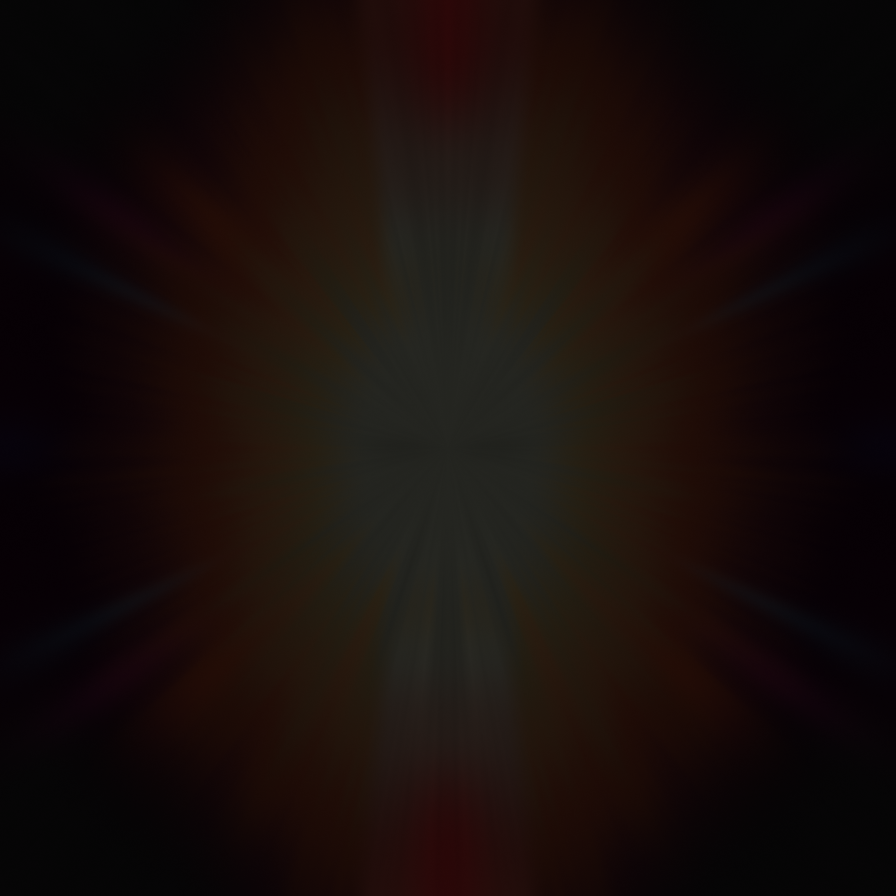
This background is drawn by a Shadertoy shader. Its source:

```glsl
// A dim radial burst: a grey core cools through olive and rust into near black,
// crossed by a vertical red column and faint coloured rays. Mirrored polar
// noise bends an elliptical colour ramp to make the fine streaks.

#define STRETCH 1.6          // height of the glow relative to its width
#define STREAK_FREQ 26.0     // streak count per radian
#define STREAK_BEND 0.085    // how far streaks push the ramp
#define STREAK_SHADE 0.24    // brightness change in streaks
#define COLUMN_WIDTH 0.045   // half width of the column at the centre
#define COLUMN_FLARE 0.10    // widening of the column with height
#define RAY_GAIN 1.0         // strength of the coloured rays

const vec3 CORE  = vec3(0.140, 0.143, 0.125);
const vec3 OLIVE = vec3(0.142, 0.118, 0.072);
const vec3 BROWN = vec3(0.140, 0.088, 0.050);
const vec3 RUST  = vec3(0.120, 0.046, 0.025);
const vec3 WINE  = vec3(0.062, 0.018, 0.025);
const vec3 NIGHT = vec3(0.026, 0.002, 0.018);
const vec3 SOOT  = vec3(0.022, 0.020, 0.022);

float hash(vec2 cell) {
    vec3 h = fract(vec3(cell.xyx) * 0.1031);
    h += dot(h, h.yzx + 33.33);
    return fract((h.x + h.y) * h.z);
}

float noise(vec2 x) {
    vec2 cell = floor(x), f = fract(x);
    f = f * f * (3.0 - 2.0 * f);
    float low  = mix(hash(cell), hash(cell + vec2(1, 0)), f.x);
    float high = mix(hash(cell + vec2(0, 1)), hash(cell + vec2(1, 1)), f.x);
    return mix(low, high, f.y);
}

// Angular noise drawn out along the radius, centred on zero.
float streaks(float angle, float radius) {
    float sum = 0.0, gain = 0.5, freq = STREAK_FREQ * 0.4;
    for (int i = 0; i < 4; i++) {
        sum += gain * (noise(vec2(angle * freq + 60.0, radius * 5.0 + float(i) * 17.0)) - 0.5);
        freq *= 2.1;
        gain *= 0.62;
    }
    return sum;
}

// Colour of the glow by elliptical distance from the centre.
vec3 glowRamp(float d) {
    vec3 c = mix(CORE, OLIVE, smoothstep(0.085, 0.165, d));
    c = mix(c, BROWN, smoothstep(0.14, 0.22, d));
    c = mix(c, RUST, smoothstep(0.20, 0.29, d));
    c = mix(c, WINE, smoothstep(0.27, 0.38, d));
    return mix(c, NIGHT, smoothstep(0.35, 0.46, d));
}

// Soft beam along one angle, fading in and out around a radius.
float ray(float angle, float radius, float aim, float width, float mid, float reach) {
    float a = (angle - aim) / width, r = (radius - mid) / reach;
    return RAY_GAIN * exp(-a * a - r * r);
}

void mainImage(out vec4 fragColor, in vec2 fragCoord) {
    vec2 p = fragCoord / iResolution.xy - 0.5;
    vec2 q = abs(p);
    float radius = length(p);
    float angle = atan(p.y, q.x + 1e-5);
    float tilt = abs(angle);

    // Streaked elliptical glow
    float s = streaks(angle, radius);
    float grow = smoothstep(0.02, 0.20, radius);
    float d = length(vec2(q.x, q.y / STRETCH)) + s * STREAK_BEND * grow;
    vec3 color = glowRamp(d);

    // Neutral darkness in the corners
    float corner = smoothstep(0.42, 0.60, radius) * smoothstep(0.45, 0.70, tilt);
    color = mix(color, SOOT, corner * smoothstep(0.12, 0.32, q.x));

    // Vertical column with a red heart at both ends
    float edge = COLUMN_WIDTH + COLUMN_FLARE * q.y;
    float column = 1.0 - smoothstep(edge - 0.014, edge + 0.018, q.x);
    vec3 shaft = mix(CORE, vec3(0.140, 0.108, 0.092), smoothstep(0.21, 0.32, q.y));
    shaft = mix(shaft, vec3(0.130, 0.052, 0.042), smoothstep(0.30, 0.47, q.y));
    float heart = exp(-pow(q.x / 0.045, 2.0)) * smoothstep(0.31, 0.46, q.y);
    shaft = mix(shaft, vec3(0.160, 0.028, 0.030), heart);
    color = mix(color, shaft, column * smoothstep(0.12, 0.25, q.y));

    // Coloured rays on either side
    color += vec3(0.030, 0.008, 0.000) * ray(tilt, radius, 0.76, 0.07, 0.40, 0.09);
    color += vec3(0.035, 0.004, 0.022) * ray(tilt, radius, 0.61, 0.05, 0.46, 0.10);
    color += vec3(0.006, 0.028, 0.030) * ray(tilt, radius, 0.455, 0.028, 0.39, 0.09);
    color += vec3(0.002, 0.016, 0.020) * ray(tilt, radius, 0.46, 0.05, 0.50, 0.08);
    color += vec3(0.000, 0.008, 0.024) * ray(tilt, radius, 0.0, 0.07, 0.49, 0.06);

    // Fine shading and a slight dark pinch beside the centre
    color *= 1.0 + s * STREAK_SHADE * (0.25 + grow);
    color *= 1.0 - 0.08 * exp(-pow((q.x - 0.055) / 0.04, 2.0) - pow(p.y / 0.014, 2.0));

    // Sub-step grain hides banding
    color += (hash(floor(fragCoord)) - 0.5) / 255.0;
    fragColor = vec4(clamp(color, 0.0, 1.0), 1.0);
}
```
